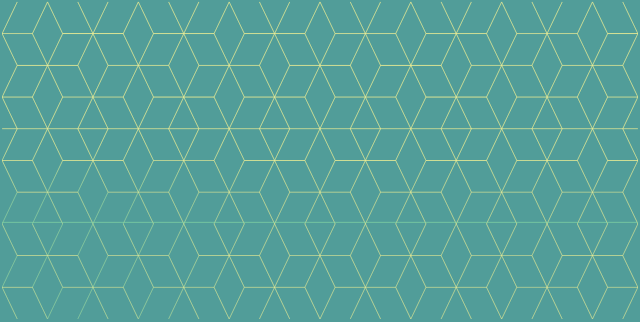
A WebGL 2 fragment shader for this pattern:

```glsl
#version 300 es
precision highp float;
// Thin pale-yellow rhombus lattice of six-armed stars on flat teal, its ink fading downwards.

#define REPEATS vec2(7.0, 10.0)        // stars across, rows down
#define FRAME_LOW vec2(0.0033, 0.0094) // lower left corner of the lattice
#define FRAME_HIGH vec2(0.9967, 0.994) // upper right corner of the lattice
#define LINE_WIDTH 0.00122             // share of the canvas width
#define FULL_ROW 4.0                   // row whose line has no gaps
#define PALE_ROW 7.0                   // unbroken row in faint green
#define PALE_SHIFT 0.05                // how far the pale row sits too high
#define TEAL vec3(0.318, 0.617, 0.600)
#define YELLOW vec3(0.95, 0.94, 0.575)
#define GREEN vec3(0.52, 0.84, 0.64)

uniform vec2 u_resolution;
out vec4 fragColor;

float hash(vec2 p) {
    vec3 q = fract(vec3(p.xyx) * 0.1031);
    q += dot(q, q.yzx + 33.33);
    return fract((q.x + q.y) * q.z);
}

// Distance from x to the nearest repeat of zero, signed
float wrapCentered(float x, float period) {
    return mod(x + 0.5 * period, period) - 0.5 * period;
}

// Share of a pixel covered by a line, exact even for hairlines
float lineCover(float d, float halfWidth) {
    return clamp(d + halfWidth, -0.5, 0.5) - clamp(d - halfWidth, -0.5, 0.5);
}

// Antialiased test for x inside low..high, with x scaled to pixels
float inside(float x, float low, float high, float scale) {
    return clamp(0.5 + min(x - low, high - x) * scale, 0.0, 1.0);
}

void main() {
    // Lattice coordinates: six units per star across, one per row down
    vec2 units = vec2(6.0, 1.0) * REPEATS;
    vec2 uv = gl_FragCoord.xy / u_resolution;
    vec2 frame = (uv - FRAME_LOW) / (FRAME_HIGH - FRAME_LOW);
    vec2 g = vec2(frame.x, 1.0 - frame.y) * units;
    vec2 unitSize = u_resolution * (FRAME_HIGH - FRAME_LOW) / units;
    float halfWidth = 0.5 * LINE_WIDTH * u_resolution.x;

    // Slanted edges: a pair of each direction, shifted half a repeat per band
    float band = floor(g.y);
    float along = g.y - band;
    float u = g.x + 3.0 * mod(band, 2.0);
    float slope = unitSize.x * unitSize.y / length(unitSize);
    float falling = abs(abs(wrapCentered(u - along - 4.0, 6.0)) - 1.0) * slope;
    float rising = abs(abs(wrapCentered(u + along - 2.0, 6.0)) - 1.0) * slope;

    // Level edges: two arms from each star, with stars staggered by row
    float row = floor(g.y + 0.5);
    float pale = 1.0 - step(0.5, abs(row - PALE_ROW));
    float full = max(pale, 1.0 - step(0.5, abs(row - FULL_ROW)));
    float starX = g.x - 3.0 * (1.0 - mod(row, 2.0));
    float arm = inside(abs(wrapCentered(starX, 6.0)), -1.0, 2.0, unitSize.x);
    float level = lineCover((g.y - row + PALE_SHIFT * pale) * unitSize.y, halfWidth);
    level *= max(arm, full) * step(0.5, row) * step(row, REPEATS.y - 0.5);

    // Wear: the ink pales downwards, most of all at the lower left
    float lower = smoothstep(0.42, 0.65, 1.0 - frame.y);
    float corner = lower * (1.0 - smoothstep(0.12, 0.45, frame.x));
    float starId = floor(starX / 6.0 + 0.5);
    float levelInk = mix(1.0, 0.72, lower) * mix(0.85, 1.1, hash(vec2(starId, row) + 7.0));
    levelInk = mix(levelInk, 0.85, full);

    // Layer the three line directions over the ground
    vec3 color = TEAL;
    vec3 slantColor = mix(YELLOW, GREEN, 0.75 * corner);
    float clip = inside(g.x, 0.0, units.x, unitSize.x) * inside(g.y, 0.0, units.y, unitSize.y);
    float fallingInk = lineCover(falling, halfWidth) * mix(0.82, 0.7, lower);
    float risingInk = lineCover(rising, halfWidth) * mix(0.82, 0.66, lower);
    color = mix(color, mix(YELLOW, slantColor, 0.4), fallingInk * clip);
    color = mix(color, slantColor, risingInk * clip);
    color = mix(color, mix(YELLOW, GREEN, pale), min(level * levelInk, 1.0) * clip);
    fragColor = vec4(color, 1.0);
}
```
